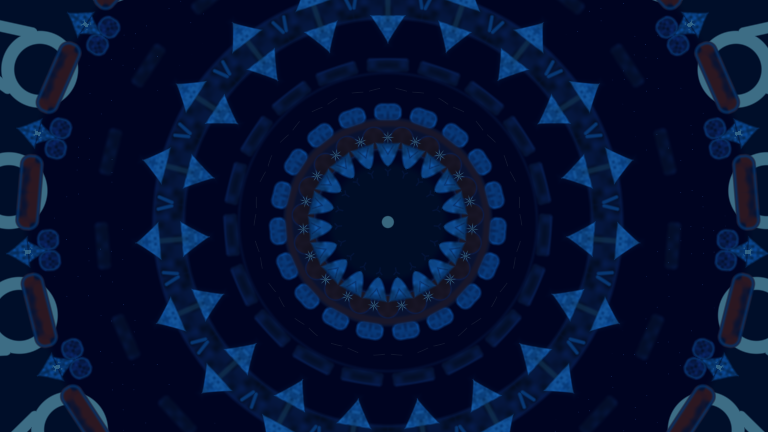
This pattern is drawn by a Shadertoy shader. Its source:

```glsl
const float SECTORS = 19.0;
const float PI = 3.14159265;

float px;

float hash(vec2 p) {
    return fract(sin(dot(p, vec2(127.1, 311.7))) * 43758.5);
}

float noise(vec2 p) {
    vec2 i = floor(p), f = fract(p);
    f = f * f * (3.0 - 2.0 * f);
    return mix(mix(hash(i), hash(i + vec2(1, 0)), f.x),
               mix(hash(i + vec2(0, 1)), hash(i + vec2(1, 1)), f.x), f.y);
}

float fill(float d) { return 1.0 - smoothstep(-px, px, d); }

float soft(float d, float blur) { return 1.0 - smoothstep(-blur, blur, d); }

float roundBox(vec2 p, vec2 size, float r) {
    vec2 d = abs(p) - size + r;
    return length(max(d, 0.0)) + min(max(d.x, d.y), 0.0) - r;
}

float segment(vec2 p, vec2 a, vec2 b) {
    vec2 ab = b - a;
    return length(p - a - ab * clamp(dot(p - a, ab) / dot(ab, ab), 0.0, 1.0));
}

// Curved triangle running radially from its tip to its base
float spike(vec2 p, float tip, float base, float width, float bend) {
    float t = (p.y - tip) / (base - tip);
    float side = abs(p.x) - width * pow(clamp(t, 0.0, 1.0), bend);
    return max(side, max(-t, t - 1.0) * abs(base - tip));
}

void mainImage(out vec4 fragColor, in vec2 fragCoord) {
    px = 1.0 / iResolution.y;
    vec2 p = (fragCoord - 0.5 * iResolution.xy) * px - vec2(0.009, -0.014);
    float r = length(p);

    // Mirrored sectors: q lies on a spoke, h halfway between two spokes
    float step19 = 2.0 * PI / SECTORS;
    float turn = atan(p.x, p.y) / step19;
    float a = abs(turn - floor(turn + 0.5)) * step19;
    vec2 q = r * vec2(sin(a), cos(a));
    float b = 0.5 * step19 - a;
    vec2 h = r * vec2(sin(b), cos(b));
    float grain = noise(q * 150.0);
    float cloud = noise(q * 55.0 + 7.0);

    vec3 navy = vec3(0.02, 0.09, 0.25);
    vec3 blue = vec3(0.03, 0.25, 0.52);
    vec3 sky = vec3(0.08, 0.36, 0.66);
    vec3 brown = vec3(0.10, 0.09, 0.16);
    vec3 teal = vec3(0.25, 0.45, 0.55);

    // Backdrop, central disc and dot
    vec3 col = mix(vec3(0.0, 0.015, 0.13), vec3(0.0, 0.05, 0.15), soft(r - 0.135, 0.012));
    col = mix(col, vec3(0.0, 0.055, 0.16), smoothstep(0.82, 0.85, r));
    float fleck = min(segment(q, vec2(0.0, 0.108), vec2(0.0, 0.117)),
                      segment(q, vec2(0.0, 0.117), vec2(0.006, 0.122)));
    col = mix(col, navy, 0.7 * soft(fleck - 0.0015, 0.002));
    col = mix(col, teal * 0.9, soft(r - 0.014, 0.002));

    // Jewelled inner ring
    col = mix(col, vec3(0.03, 0.07, 0.19), soft(abs(r - 0.204) - 0.038, 0.004));
    float lobe = roundBox(q - vec2(0.0, 0.254), vec2(0.032, 0.021), 0.018);
    col = mix(col, mix(navy, blue, 0.35 + 0.5 * grain), soft(lobe, 0.003));
    col += vec3(0.0, 0.06, 0.12) * soft(abs(lobe + 0.004) - 0.001, 0.003);
    col = mix(col, brown, 0.85 * soft(abs(r - 0.229) - 0.008, 0.005));
    float bead = length(h - vec2(0.0, 0.196)) - 0.026;
    col = mix(col, brown * (0.7 + 0.4 * cloud), soft(bead, 0.004));
    col = mix(col, navy * 1.4, 0.7 * soft(abs(bead) - 0.001, 0.003));
    float petal = spike(q, 0.130, 0.182, 0.027, 0.55);
    col = mix(col, mix(blue, sky, grain * 0.7) * (0.65 + 0.45 * cloud), soft(petal, 0.004));
    col = mix(col, navy, 0.6 * soft(segment(q, vec2(0.0, 0.157), vec2(0.012, 0.176)) - 0.001, 0.003));
    vec2 s = abs(q - vec2(0.0, 0.196));
    float twinkle = min(abs(s.x - s.y) * 0.7, min(s.x, s.y));
    col = mix(col, teal, 0.8 * soft(twinkle - 0.0007, 0.0018) * soft(length(s) - 0.012, 0.004));

    // Thin arcs and dim dashed ring
    float arcs = max(abs(r - 0.305 - 0.15 * h.x), abs(h.x - 0.02) - 0.012);
    col = mix(col, vec3(0.16, 0.20, 0.27), 0.6 * soft(arcs - 0.0005, 0.002));
    float dash = roundBox(q - vec2(0.0, 0.363), vec2(0.049, 0.016), 0.008);
    col = mix(col, navy * (0.6 + 0.5 * cloud), soft(dash, 0.004));
    col = mix(col, navy * 1.25, 0.7 * soft(max(abs(r - 0.377) - 0.002, abs(q.x) - 0.043), 0.003));
    col = mix(col, navy, 0.5 * soft(abs(r - 0.345) - 0.003, 0.004));

    // Spiked crown on a mottled band
    col = mix(col, navy * (0.45 + 0.7 * cloud), soft(abs(r - 0.507) - 0.036, 0.007));
    col = mix(col, navy * 1.3, 0.55 * soft(abs(abs(r - 0.507) - 0.034) - 0.003, 0.005));
    float stem = segment(q, vec2(0.0, 0.475), vec2(0.0, 0.535)) - 0.006;
    col = mix(col, vec3(0.06, 0.18, 0.30), 0.8 * soft(stem, 0.004));
    float vee = segment(h, vec2(0.004, 0.502), vec2(0.014, 0.532)) - 0.004;
    col = mix(col, blue * 0.85, soft(vee, 0.003));
    float crown = min(spike(q, 0.585, 0.530, 0.043, 1.1), spike(q, 0.415, 0.478, 0.040, 1.1));
    col = mix(col, blue * 0.6, 0.4 * soft(crown, 0.016));
    col = mix(col, mix(blue, sky, grain) * (0.7 + 0.4 * cloud), soft(crown, 0.003));

    // Faint outer dashes and dust
    float outerDash = roundBox(q - vec2(0.0, 0.662), vec2(0.054, 0.015), 0.01);
    col = mix(col, navy * (0.55 + 0.5 * cloud), 0.85 * soft(outerDash, 0.006));
    vec2 cell = floor(p * 38.0);
    vec2 seed = vec2(hash(cell), hash(cell + 19.0));
    float dust = length(fract(p * 38.0) - 0.2 - 0.6 * seed) / 38.0;
    col += vec3(0.08, 0.14, 0.22) * soft(dust - 0.0008, 0.0015) * step(0.75, seed.x)
         * smoothstep(0.59, 0.63, r) * (1.0 - smoothstep(0.76, 0.8, r));

    // Pale hoops and struts behind the chain
    float hoop = abs(length(h - vec2(0.0, 0.88)) - 0.074) - 0.015;
    float strut = segment(h, vec2(0.07, 0.93), vec2(0.05, 1.03)) - 0.013;
    col = mix(col, teal * 0.95, fill(min(hoop, strut)));

    // Outer chain with brown links, curled lobes and stars
    float curl = roundBox(q - vec2(0.024, 0.787), vec2(0.025, 0.026), 0.022);
    col = mix(col, navy * (0.7 + 0.9 * grain), soft(curl, 0.003));
    col = mix(col, blue * 0.8, 0.8 * soft(abs(curl + 0.004) - 0.002, 0.003));
    float link = roundBox(h - vec2(0.0, 0.832), vec2(0.088, 0.027), 0.024);
    col = mix(col, mix(navy * 0.8, vec3(0.17, 0.09, 0.13), smoothstep(0.25, 0.7, cloud)), soft(link, 0.003));
    col = mix(col, blue * 0.75, 0.9 * soft(abs(link + 0.004) - 0.003, 0.004));
    float star = min(spike(q, 0.885, 0.835, 0.035, 1.1), spike(q, 0.79, 0.835, 0.025, 1.2));
    col = mix(col, blue * (0.6 + 0.5 * grain), soft(star, 0.004));
    col = mix(col, teal, 0.7 * soft(length(q - vec2(0.0, 0.835)) - 0.011, 0.004) * step(0.55, grain));

    fragColor = vec4(col, 1.0);
}
```
